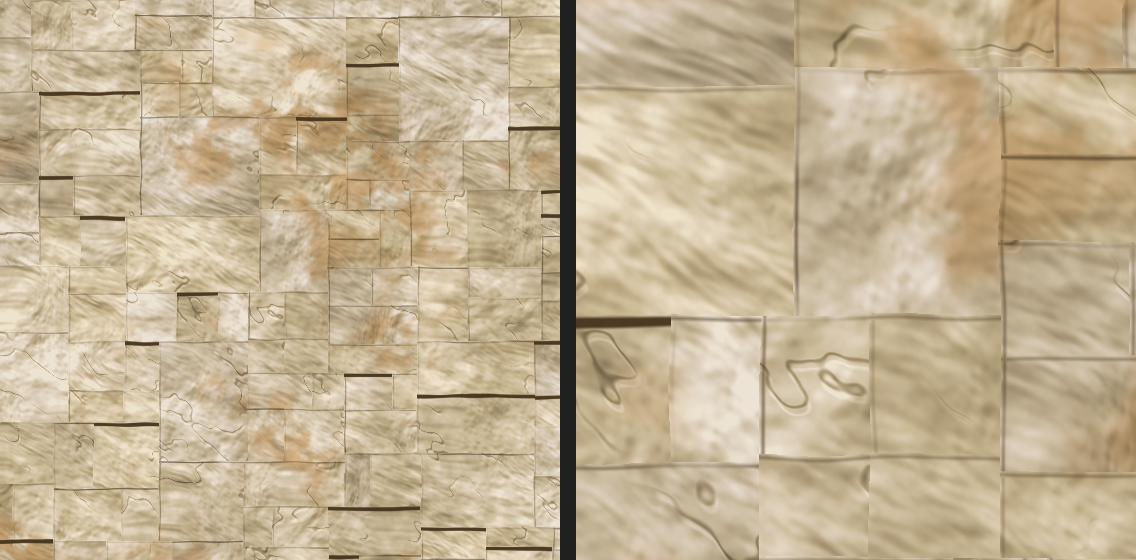
Left, the full canvas; right, a detail of the centre.
Reproduce this texture procedurally as a WebGL 1 fragment shader.

```glsl
precision highp float;
// Wall of split pale limestone: interlocking rectangular blocks of mixed size.
// A pinwheel tiling is cut further at random; each block gets a chipped relief
// lit from above, rusty stains, short cracks and thin or deep shadowed joints.

uniform vec2 u_resolution;

const vec2 CELL = vec2(0.17, 0.145);   // mean block size before cutting
const float CUT_CHANCE = 0.72;
const float MIN_CUT_SIDE = 0.10;
const float DEEP_JOINTS = 0.20;        // share of blocks under a deep shadow
const float EDGE_SOFT = 0.0018;
const float RELIEF_SCALE = 14.0;
const float RELIEF_STEP = 0.004;
const float RELIEF_GAIN = 1.25;
const float CRACK_WIDTH = 0.014;
const vec2 GRAIN_DIR = vec2(0.82, -0.57);
const vec2 LIGHT_DIR = vec2(-0.35, 0.94);

const vec3 SHADOW = vec3(0.27, 0.20, 0.11);
const vec3 UMBER = vec3(0.51, 0.45, 0.34);
const vec3 TAN = vec3(0.65, 0.58, 0.45);
const vec3 SAND = vec3(0.74, 0.67, 0.54);
const vec3 CREAM = vec3(0.80, 0.74, 0.62);
const vec3 PALE = vec3(0.85, 0.79, 0.70);
const vec3 CHALK = vec3(0.93, 0.89, 0.82);
const vec3 RUST = vec3(0.67, 0.51, 0.31);

float hash(vec2 p) {
  vec3 q = fract(p.xyx * 0.1031);
  q += dot(q, q.yzx + 33.33);
  return fract((q.x + q.y) * q.z);
}

float noise(vec2 p) {
  vec2 i = floor(p), f = fract(p);
  f = f * f * (3.0 - 2.0 * f);
  return mix(mix(hash(i), hash(i + vec2(1, 0)), f.x),
             mix(hash(i + vec2(0, 1)), hash(i + vec2(1, 1)), f.x), f.y);
}

float fbm(vec2 p) {
  float sum = 0.0, amp = 0.5;
  for (int i = 0; i < 4; i++) {
    sum += amp * noise(p);
    p = mat2(1.6, 1.2, -1.2, 1.6) * p + 17.3;
    amp *= 0.5;
  }
  return sum / 0.9375;
}

// Position of the dividing line inside a grid cell
float divider(vec2 cell) { return 0.15 + 0.7 * hash(cell + 50.0); }

bool isUpright(vec2 cell) { return mod(cell.x + cell.y, 2.0) < 0.5; }

// Finds the block around p: its corners and a seed
void findBlock(vec2 p, out vec2 lo, out vec2 hi, out vec2 seed) {
  vec2 g = p / CELL, cell = floor(g), f = g - cell, side;
  if (isUpright(cell)) {
    side.x = step(divider(cell), f.x);
    side.y = step(divider(cell + vec2(2.0 * side.x - 1.0, 0.0)), f.y);
  } else {
    side.y = step(divider(cell), f.y);
    side.x = step(divider(cell + vec2(0.0, 2.0 * side.y - 1.0)), f.x);
  }
  vec2 v = cell + side;
  float sw = divider(v - 1.0), ne = divider(v);
  float se = divider(v - vec2(0, 1)), nw = divider(v - vec2(1, 0));
  bool upright = isUpright(v);
  lo = (v + (upright ? vec2(sw, se) : vec2(nw, sw)) - 1.0) * CELL;
  hi = (v + (upright ? vec2(ne, nw) : vec2(se, ne))) * CELL;
  // The line on the far side lies in the next cell, the near one in the last
  seed = v + 80.0;
  for (int i = 0; i < 2; i++) {
    vec2 size = hi - lo;
    if (max(size.x, size.y) > MIN_CUT_SIDE && hash(seed + 7.7) < CUT_CHANCE) {
      vec2 cut = mix(lo, hi, 0.32 + 0.36 * hash(seed + 3.1));
      bool across = size.x > 1.4 * size.y;
      float far = across ? step(cut.x, p.x) : step(cut.y, p.y);
      if (across) { lo.x = mix(lo.x, cut.x, far); hi.x = mix(cut.x, hi.x, far); }
      else { lo.y = mix(lo.y, cut.y, far); hi.y = mix(cut.y, hi.y, far); }
      seed += vec2(31.7, 12.3) * (1.0 + far);
    }
  }
}

float relief(vec2 p) {
  vec2 q = vec2(dot(p, GRAIN_DIR), 1.6 * dot(p, vec2(-GRAIN_DIR.y, GRAIN_DIR.x)));
  return fbm(q * RELIEF_SCALE + 1.2 * noise(p * 11.0));
}

float crack(vec2 p) {
  vec2 q = vec2(dot(p, GRAIN_DIR), 1.7 * dot(p, vec2(-GRAIN_DIR.y, GRAIN_DIR.x)));
  float line = 1.0 - smoothstep(0.0, CRACK_WIDTH, abs(fbm(q * 9.0 + 4.0) - 0.5));
  return line * smoothstep(0.5, 0.65, fbm(p * 13.0 + 60.0));
}

// Soft line just inside a block edge
float joint(float dist, float halfWidth, float soft) {
  return 1.0 - smoothstep(halfWidth - 0.5 * soft, halfWidth + soft, abs(dist - halfWidth - soft));
}

vec3 stoneColor(float tone) {
  vec3 c = mix(SHADOW, UMBER, clamp((tone - 0.27) / 0.24, 0.0, 1.0));
  c = mix(c, TAN, clamp((tone - 0.51) / 0.14, 0.0, 1.0));
  c = mix(c, SAND, clamp((tone - 0.65) / 0.09, 0.0, 1.0));
  c = mix(c, CREAM, clamp((tone - 0.74) / 0.06, 0.0, 1.0));
  c = mix(c, PALE, clamp((tone - 0.80) / 0.05, 0.0, 1.0));
  return mix(c, CHALK, clamp((tone - 0.85) / 0.08, 0.0, 1.0));
}

void main() {
  vec2 p = gl_FragCoord.xy / u_resolution.y;
  float soft = max(EDGE_SOFT, 1.0 / u_resolution.y);
  vec2 wobble = vec2(noise(p * 23.0), noise(p * 23.0 + 40.0)) - 0.5;
  vec2 lo, hi, seed, w = p + 0.003 * wobble;
  findBlock(w, lo, hi, seed);
  vec2 local = p + 0.13 * seed;

  // Relief, stains and cracks
  float slope = relief(local) - relief(local + LIGHT_DIR * RELIEF_STEP);
  float tone = 0.808 + 0.26 * (fbm(p * 9.0 + 20.0) - 0.5) + 0.07 * (hash(seed) - 0.5);
  tone += RELIEF_GAIN * slope * (slope < 0.0 ? 1.5 : 0.9);
  tone += 0.16 * (fbm(p * 55.0) - 0.5);
  tone += 0.07 * crack(local + LIGHT_DIR * 0.005) - 0.22 * crack(local);
  vec3 color = stoneColor(tone);
  float warmth = 0.6 * hash(seed + 9.0) + 0.4 * fbm(p * 14.0);
  color *= mix(vec3(0.99, 1.0, 1.05), vec3(1.01, 1.0, 0.94), warmth);
  float stain = smoothstep(0.54, 0.76, fbm(p * 5.5 + 8.0)) * smoothstep(0.36, 0.66, fbm(p * 28.0));
  color = mix(color, RUST * (0.35 + 0.85 * tone), 0.65 * stain);

  // Joints: shadow under the block above, fainter line at the left
  float deep = step(hash(seed + 5.0), DEEP_JOINTS);
  float fade = smoothstep(0.2, 0.6, noise(p * 17.0 + 90.0));
  float topWidth = mix(0.0006, 0.0022 + 0.0012 * noise(p * 20.0), deep);
  float topDark = mix((0.15 + 0.6 * hash(seed + 6.0)) * (0.4 + 0.6 * fade), 0.95, deep);
  float sideDark = 0.6 * hash(seed + 2.0) * (0.35 + 0.65 * fade);
  float dark = max(topDark * joint(hi.y - w.y, topWidth, soft),
                   sideDark * joint(w.x - lo.x, 0.0005, soft));
  gl_FragColor = vec4(mix(color, SHADOW, dark), 1.0);
}
```
